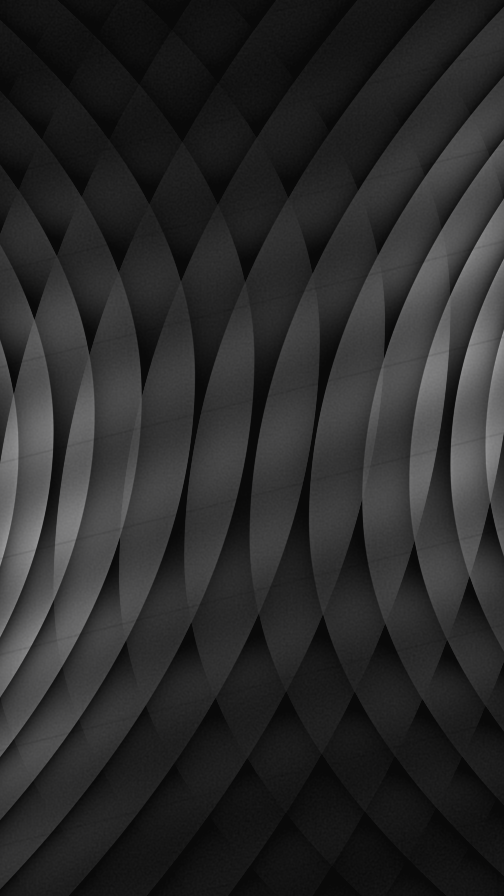
A Shadertoy shader for this background:

```glsl
// Dark woven ribbons: two mirrored families of arcs with wedge-shaped shadows.

const int FIRST_ARC = -5;
const int LAST_ARC = 9;
const float ARC_SPACING = 0.1296;   // apex distance between central arcs
const float ARC_CROWDING = 0.006;   // how arcs tighten toward the sides
const float UPPER_BEND = 0.77;
const float SHADOW_WIDTH = 0.040;
const float WEDGE_WIDTH = 0.075;
const float EDGE_SHADOW = 0.84;
const float WEDGE_SHADOW = 0.68;
const float LIGHT_TILT = 0.42;
const float AMBIENT = 0.068;
const float CENTER_LIGHT = 0.205;
const float SIDE_LIGHT = 0.33;
const float SEAM_SPACING = 0.19;
const float GRAIN = 0.034;
const float BLACK_LEVEL = 0.035;
const vec3 TINT = vec3(1.0, 1.0, 1.005);

// Horizontal position of an arc that bulges to the right.
float arcX(float index, float y) {
    float crowd = ARC_CROWDING * max(index, 0.0) * (index - 1.0);
    float apexX = 0.134 - ARC_SPACING * index + crowd;
    float apexY = 0.213 - 0.036 * index;
    float dy = y - apexY;
    float lowerBend = max(0.41 + 0.045 * index, 0.25);
    float bend = dy > 0.0 ? UPPER_BEND : lowerBend;
    return apexX - bend * dy * dy;
}

// Shadow falling to the right of the arcs: x = narrow, y = wide, z = lit rim.
vec3 arcShadow(vec2 p, float pixel) {
    vec3 result = vec3(0.0);
    for (int i = FIRST_ARC; i <= LAST_ARC; i++) {
        float d = p.x - arcX(float(i), p.y);
        float side = smoothstep(-pixel, pixel, d);
        float behind = max(d, 0.0);
        vec2 fall = side * exp(-behind / vec2(SHADOW_WIDTH, WEDGE_WIDTH));
        float rim = (1.0 - side) * exp(-abs(d) / 0.006);
        result = max(result, vec3(fall, rim));
    }
    return result;
}

vec2 hashGradient(vec2 cell) {
    vec2 h = vec2(dot(cell, vec2(127.1, 311.7)), dot(cell, vec2(269.5, 183.3)));
    return fract(sin(h) * 43758.5) * 2.0 - 1.0;
}

float gradientNoise(vec2 p) {
    vec2 i = floor(p), f = fract(p);
    vec2 u = f * f * (3.0 - 2.0 * f);
    vec2 e = vec2(0.0, 1.0);
    float a = dot(hashGradient(i), f);
    float b = dot(hashGradient(i + e.yx), f - e.yx);
    float c = dot(hashGradient(i + e.xy), f - e.xy);
    float d = dot(hashGradient(i + e.yy), f - e.yy);
    return mix(mix(a, b, u.x), mix(c, d, u.x), u.y);
}

// Broad light: a tilted central band, brighter at both sides.
float lightField(vec2 p) {
    float t = p.y - LIGHT_TILT * p.x;
    float center = CENTER_LIGHT * exp(-t * t / 0.24);
    float side = SIDE_LIGHT * smoothstep(0.12, 0.52, abs(p.x)) * exp(-t * t / 0.27);
    return AMBIENT + center + side;
}

// Strength of the crossings; the outer diagonals run nearly unbroken.
float weaveStrength(vec2 p) {
    float diagonal = smoothstep(0.03, 0.15, p.x * p.y);
    float outer = smoothstep(0.45, 0.85, abs(p.y));
    return (1.0 - 0.8 * diagonal) * (1.0 - 0.6 * outer);
}

void mainImage(out vec4 fragColor, in vec2 fragCoord) {
    vec2 p = (fragCoord - 0.5 * iResolution.xy) / iResolution.x;
    float pixel = 1.0 / iResolution.x;

    // The second family is the first one turned by half a circle.
    vec3 rightward = arcShadow(p, pixel);
    vec3 leftward = arcShadow(-p, pixel);

    // Each family dominates its own side of the canvas.
    float tilt = p.x + 0.22 * p.y;
    float leftWeight = 1.0 - smoothstep(-0.18, 0.26, tilt);
    float rightWeight = smoothstep(-0.26, 0.18, tilt);

    // Edge shadows swell just before each crossing.
    float weave = weaveStrength(p);
    float leftSwell = mix(1.0, 0.35 + 0.75 * leftward.y, weave);
    float rightSwell = mix(1.0, 0.35 + 0.75 * rightward.y, weave);
    float wedge = smoothstep(0.22, 0.80, rightward.y * leftward.y);
    float shade = 1.0 - EDGE_SHADOW * leftWeight * rightward.x * min(leftSwell, 1.0);
    shade *= 1.0 - EDGE_SHADOW * rightWeight * leftward.x * min(rightSwell, 1.0);
    shade *= 1.0 - WEDGE_SHADOW * weave * wedge;

    // Soft bands and thin seams across the ribbons.
    float across = p.y - 0.42 * p.x;
    float bands = 1.0 + 0.12 * sin(across * 30.0 + 1.57);
    float seamPhase = (p.y - 0.25 * p.x) / SEAM_SPACING;
    float seam = abs(fract(seamPhase) - 0.5) * SEAM_SPACING;
    bands *= 1.0 - 0.09 * (1.0 - smoothstep(0.0, 0.004, seam));

    float rim = leftWeight * rightward.z + rightWeight * leftward.z;
    float grain = GRAIN * gradientNoise(p * 210.0);
    float level = lightField(p) * (shade * bands + 0.10 * rim);
    level += grain * (0.3 + shade * 0.7);
    fragColor = vec4(max(level, BLACK_LEVEL) * TINT, 1.0);
}
```
